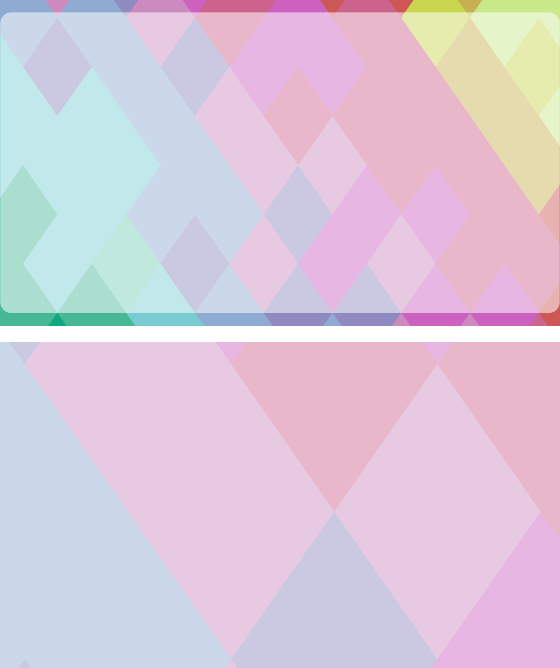
Top, the full canvas; bottom, a detail of the centre.
Give the GLSL for this background, as a Shadertoy shader.

```glsl
// Harlequin diamonds in a jittered rainbow sweep under a pale rounded panel.

const vec2 DIAMOND_SIZE = vec2(0.211, 0.3018);   // in canvas heights
const vec2 LATTICE_ORIGIN = vec2(0.1758, 0.946);
const float PANEL_OPACITY = 0.54;
const float PANEL_RADIUS = 0.033;
const int SAMPLES = 4;                           // per axis

// Hue sweep from green through violet to yellow
const vec3 SWEEP[13] = vec3[13](
    vec3(0.06, 0.66, 0.51), vec3(0.28, 0.72, 0.59), vec3(0.47, 0.80, 0.70),
    vec3(0.47, 0.80, 0.82), vec3(0.56, 0.67, 0.82), vec3(0.56, 0.54, 0.75),
    vec3(0.80, 0.54, 0.75), vec3(0.80, 0.38, 0.75), vec3(0.80, 0.39, 0.55),
    vec3(0.80, 0.34, 0.33), vec3(0.78, 0.69, 0.32), vec3(0.79, 0.84, 0.31),
    vec3(0.79, 0.91, 0.54));

float hash(vec2 p) {
    return fract(sin(dot(p, vec2(127.1, 311.7))) * 43758.5453);
}

float roundedBox(vec2 p, vec2 halfSize, float radius) {
    vec2 q = abs(p) - halfSize + radius;
    return length(max(q, 0.0)) + min(max(q.x, q.y), 0.0) - radius;
}

// Index of the diamond that holds p, along the two slanted axes
vec2 diamondCell(vec2 p, vec2 size, vec2 origin) {
    vec2 q = (p - origin) / size;
    return floor(vec2(q.x + q.y, q.x - q.y));
}

vec2 diamondCentre(vec2 cell, vec2 size, vec2 origin) {
    vec2 mid = cell + 0.5;
    return origin + 0.5 * size * vec2(mid.x + mid.y, mid.x - mid.y);
}

// Colour rises to the upper right, with a random step per diamond
vec3 diamondColor(vec2 cell, vec2 centre, float aspect) {
    float ramp = 0.5 + 7.7 * centre.x / aspect + 3.4 * centre.y;
    float jitter = 2.4 * (hash(cell) - 0.5);
    return SWEEP[int(clamp(floor(ramp + jitter + 0.5), 0.0, 12.0))];
}

vec3 diamonds(vec2 p, float aspect) {
    vec2 cell = diamondCell(p, DIAMOND_SIZE, LATTICE_ORIGIN);
    vec2 centre = diamondCentre(cell, DIAMOND_SIZE, LATTICE_ORIGIN);
    return diamondColor(cell, centre, aspect);
}

void mainImage(out vec4 fragColor, in vec2 fragCoord) {
    float pixel = 1.0 / iResolution.y;
    float aspect = iResolution.x * pixel;
    vec2 p = fragCoord * pixel;

    // Diamonds, averaged over a subpixel grid to smooth their edges
    vec3 color = vec3(0.0);
    for (int j = 0; j < SAMPLES; j++) {
        for (int i = 0; i < SAMPLES; i++) {
            vec2 offset = (vec2(i, j) + 0.5) / float(SAMPLES) - 0.5;
            color += diamonds(p + offset * pixel, aspect);
        }
    }
    color /= float(SAMPLES * SAMPLES);

    // Translucent white panel
    vec2 panelCentre = vec2(0.5 * aspect, 0.501);
    vec2 panelHalf = vec2(0.5 * aspect - 0.001, 0.461);
    float d = roundedBox(p - panelCentre, panelHalf, PANEL_RADIUS);
    float cover = 1.0 - smoothstep(-0.5 * pixel, 0.5 * pixel, d);
    color = mix(color, vec3(1.0), PANEL_OPACITY * cover);

    fragColor = vec4(color, 1.0);
}
```
